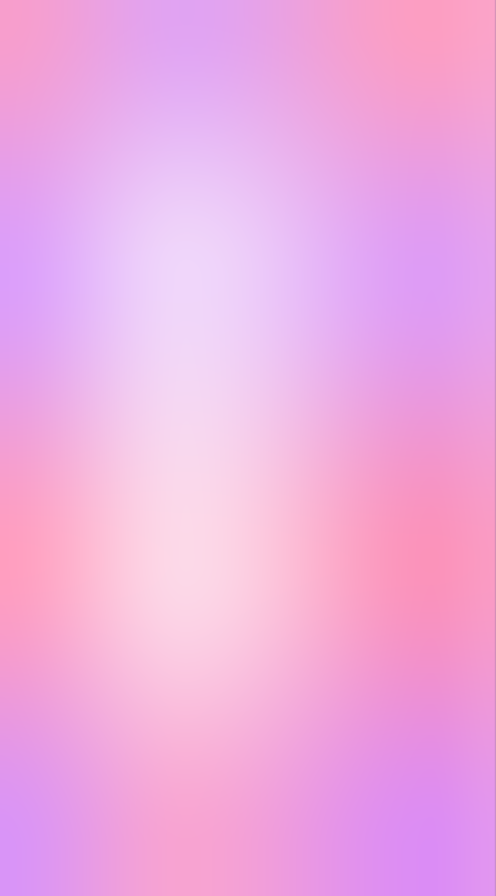
This background is drawn by a WebGL 1 fragment shader. Its source:

```glsl
precision highp float;
// Soft pastel mesh gradient: pink and violet glows around a pale central column.
// Four rows of three colour anchors are eased across, then blended upwards,
// with a slight fade and a hairline along the right side.

uniform vec2 u_resolution;

// Anchor positions, as fractions of the canvas
const float CENTER_X = 0.375;
const float RIGHT_X = 0.87;
const float BOTTOM_Y = 0.05;
const float LOWER_Y = 0.375;
const float UPPER_Y = 0.69;
const float TOP_Y = 0.985;

// Anchor colours, left to right in each row
const vec3 BOTTOM_LEFT = vec3(0.85, 0.58, 0.97);
const vec3 BOTTOM_CENTER = vec3(0.97, 0.64, 0.82);
const vec3 BOTTOM_RIGHT = vec3(0.86, 0.55, 0.96);
const vec3 LOWER_LEFT = vec3(1.00, 0.62, 0.75);
const vec3 LOWER_CENTER = vec3(0.99, 0.85, 0.91);
const vec3 LOWER_RIGHT = vec3(0.985, 0.575, 0.73);
const vec3 UPPER_LEFT = vec3(0.86, 0.62, 0.98);
const vec3 UPPER_CENTER = vec3(0.94, 0.84, 0.98);
const vec3 UPPER_RIGHT = vec3(0.87, 0.61, 0.96);
const vec3 TOP_LEFT = vec3(0.97, 0.62, 0.80);
const vec3 TOP_CENTER = vec3(0.88, 0.64, 0.95);
const vec3 TOP_RIGHT = vec3(0.99, 0.62, 0.76);

// Right side
const vec3 FADE_COLOR = vec3(0.97, 0.72, 0.88);
const float FADE_AMOUNT = 0.22;
const vec3 LINE_COLOR = vec3(0.70, 0.52, 0.66);
const float LINE_WIDTH = 0.0025;
const float LINE_OPACITY = 0.5;

// Eased blend through the three anchors of a row
vec3 rowColor(vec3 left, vec3 center, vec3 right, float x) {
  vec3 color = mix(left, center, smoothstep(0.0, CENTER_X, x));
  return mix(color, right, smoothstep(CENTER_X, RIGHT_X, x));
}

void main() {
  vec2 uv = gl_FragCoord.xy / u_resolution;

  // Colour mesh
  vec3 bottom = rowColor(BOTTOM_LEFT, BOTTOM_CENTER, BOTTOM_RIGHT, uv.x);
  vec3 lower = rowColor(LOWER_LEFT, LOWER_CENTER, LOWER_RIGHT, uv.x);
  vec3 upper = rowColor(UPPER_LEFT, UPPER_CENTER, UPPER_RIGHT, uv.x);
  vec3 top = rowColor(TOP_LEFT, TOP_CENTER, TOP_RIGHT, uv.x);
  vec3 color = mix(bottom, lower, smoothstep(BOTTOM_Y, LOWER_Y, uv.y));
  color = mix(color, upper, smoothstep(LOWER_Y, UPPER_Y, uv.y));
  color = mix(color, top, smoothstep(UPPER_Y, TOP_Y, uv.y));

  // Fade and hairline at the right
  color = mix(color, FADE_COLOR, FADE_AMOUNT * smoothstep(RIGHT_X, 1.0, uv.x));
  float pixel = 1.0 / u_resolution.x;
  float line = clamp((uv.x + 0.5 * pixel - 1.0 + LINE_WIDTH) / pixel, 0.0, 1.0);
  color = mix(color, LINE_COLOR, LINE_OPACITY * line);

  gl_FragColor = vec4(color, 1.0);
}
```
